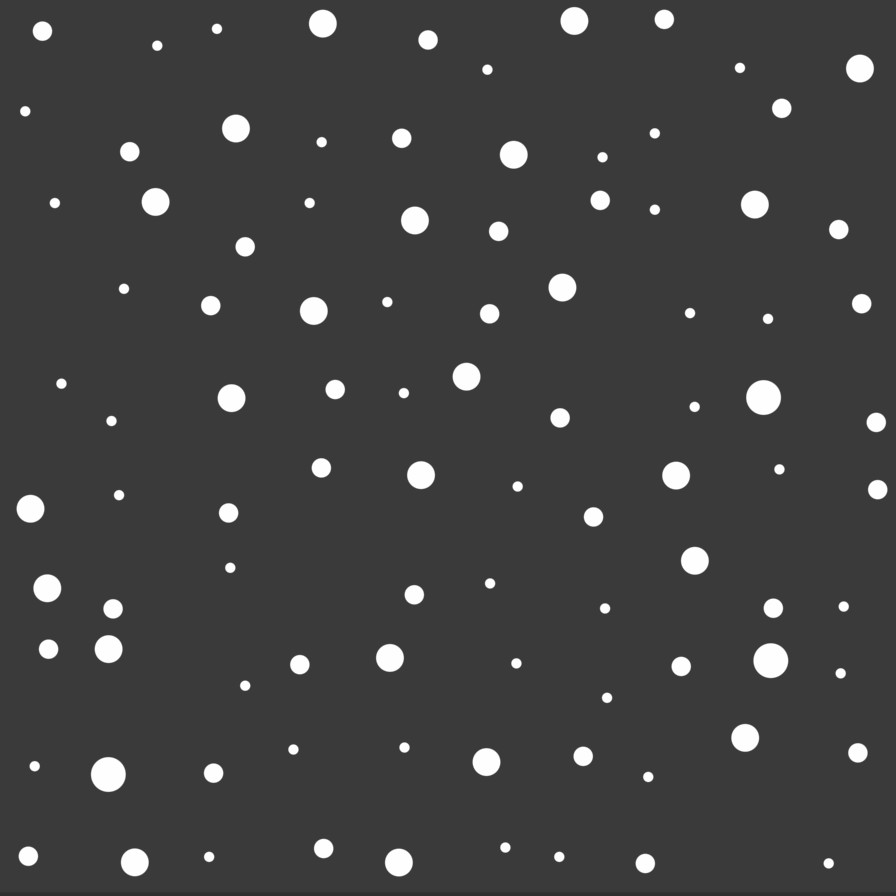
A three.js fragment shader for this pattern:

```glsl
// Scattered white dots of four sizes on a flat charcoal ground.
#define CELLS 10.0
#define JITTER 0.6
#define EDGE 0.0010
#define R_SMALL 0.0057
#define R_MEDIUM 0.0108
#define R_LARGE 0.0155
#define R_HUGE 0.0194
#define RIM 0.004
#define GROUND vec3(0.229)
#define RIM_COLOR vec3(0.19)
#define DOT_COLOR vec3(0.997)

varying vec2 vUv;

float hash(vec2 p) {
  return fract(sin(dot(p, vec2(127.1, 311.7))) * 43758.5453);
}

// Shuffles each row so that every row holds an even spread of sizes.
float sizeRank(vec2 cell) {
  float stride = mod(cell.y, 2.0) < 0.5 ? 3.0 : 7.0;
  float start = floor(CELLS * hash(vec2(cell.y, 17.0)));
  return (mod(cell.x * stride + start, CELLS) + hash(cell + 41.0)) / CELLS;
}

// Share of each size; the remainder of the cells stay empty.
float dotRadius(float rank) {
  if (rank < 0.37) return R_SMALL;
  if (rank < 0.71) return R_MEDIUM;
  if (rank < 0.93) return R_LARGE;
  if (rank < 0.95) return R_HUGE;
  return -1.0;
}

void main() {
  // One jittered dot per cell, kept clear of the cell border.
  vec2 cell = min(floor(vUv * CELLS), CELLS - 1.0);
  vec2 offset = vec2(hash(cell + 3.0), hash(cell + 29.0)) - 0.5;
  vec2 center = (cell + 0.5 + JITTER * offset) / CELLS;
  float dist = length(vUv - center) - dotRadius(sizeRank(cell));
  float disc = 1.0 - smoothstep(-EDGE, EDGE, dist);

  // Slightly darker rim along the bottom.
  float rim = 1.0 - smoothstep(RIM - EDGE, RIM + EDGE, vUv.y);
  vec3 color = mix(GROUND, RIM_COLOR, rim);
  gl_FragColor = vec4(mix(color, DOT_COLOR, disc), 1.0);
}
```
